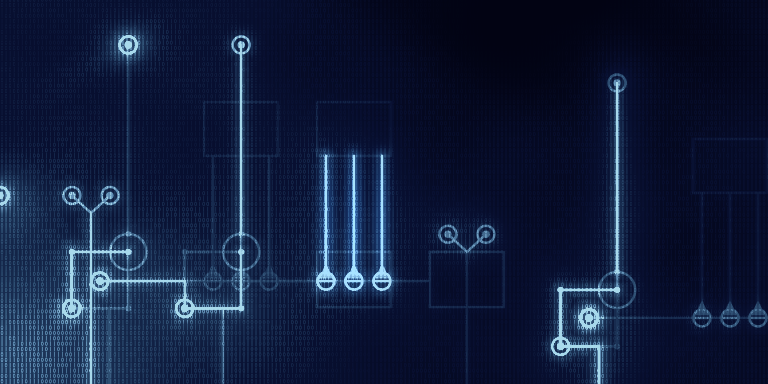
Reproduce this background procedurally as a WebGL 1 fragment shader.

```glsl
precision highp float;
// Glowing circuit of rings, stems and loops over a dark field of tiny binary digits.
uniform vec2 u_resolution;

// Lengths are in hundredths of the canvas height.
#define ABYSS vec3(0.007, 0.012, 0.075)
#define NAVY vec3(0.03, 0.06, 0.19)
#define DUSK vec3(0.09, 0.17, 0.31)
#define STEEL vec3(0.18, 0.31, 0.45)
#define SKY vec3(0.38, 0.56, 0.71)
#define ICE vec3(0.66, 0.85, 0.92)
#define DIGIT_SIZE vec2(1.05, 1.4)
#define LINE_HALF 0.3
#define RING_RADIUS 2.2
#define HALO_REACH 2.1
#define LOOP_SIDE 14.7
#define TOOTH_GAP 7.3

vec2 p;                 // current point
vec2 light = vec2(0.0); // x: crisp stroke, y: soft halo

void stroke(float d, float power) {
    float pixel = 100.0 / u_resolution.y;
    float ink = 1.0 - smoothstep(LINE_HALF - 0.5 * pixel, LINE_HALF + 0.8 * pixel, d);
    float halo = exp(-d * d / (HALO_REACH * HALO_REACH)) + 0.35 * exp(-max(d, 0.0) / 4.0);
    light = max(light, power * vec2(ink, halo * power * 0.48));
}

void wire(vec2 a, vec2 b, float power) {
    vec2 ab = b - a;
    float t = clamp(dot(p - a, ab) / dot(ab, ab), 0.0, 1.0);
    stroke(distance(p, a + ab * t), power);
}

void ring(vec2 c, float radius, float power) { stroke(abs(distance(p, c) - radius), power); }

void disc(vec2 c, float radius, float power) { stroke(distance(p, c) - radius, power); }

void node(vec2 c, float power) {
    ring(c, RING_RADIUS, power);
    disc(c, 0.65, power);
}

void box(vec2 c, vec2 halfSize, float power) {
    vec2 q = abs(p - c) - halfSize;
    stroke(abs(length(max(q, 0.0)) + min(max(q.x, q.y), 0.0)), power);
}

// Stem with a top node and a wide base ring; a square loop hangs to its left.
// Loop sides are left, top, bottom, right.
void tower(vec2 base, float stem, float tip, vec4 sides) {
    vec2 top = base + vec2(0.0, 53.9), neck = base + vec2(0.0, 4.7);
    vec2 across = vec2(LOOP_SIDE, 0.0), low = base - vec2(0.0, LOOP_SIDE);
    wire(neck, top, stem);
    wire(base, neck, stem * 0.6);
    node(top, tip);
    disc(neck, 0.4, 0.4);
    disc(base, 0.5, 0.55);
    ring(base, 4.7, 0.32);
    wire(base - across, low - across, sides.x);
    wire(base - across, base, sides.y);
    wire(low - across, low, sides.z);
    wire(base, low, sides.w);
    disc(base - across, 0.45, sides.x);
    disc(low, 0.45, sides.w);
    node(low - across, 0.65);
}

// Two nodes joined in a V above a stem.
void fork(vec2 joint, float stem, float tips) {
    for (int i = -1; i <= 1; i += 2) {
        vec2 arm = vec2(4.95 * float(i), 4.6);
        node(joint + arm, tips);
        wire(joint, joint + arm * 0.87, tips);
    }
    wire(joint, vec2(joint.x, -5.0), stem);
}

// A box with three teeth that end in crossed rings.
void comb(vec2 foot, float teeth, float rings) {
    box(foot + vec2(0.0, 39.6), vec2(9.6, 7.0), 0.12);
    for (int i = -1; i <= 1; i++) {
        vec2 c = foot + vec2(float(i) * TOOTH_GAP, 0.0), q = p - c;
        vec2 side = vec2(RING_RADIUS, 0.0);
        wire(c + side.yx, c + vec2(0.0, 32.6), teeth);
        ring(c, RING_RADIUS, rings);
        wire(c - side, c + side, rings);
        stroke(max(abs(q.x) - 0.45 * (4.0 - q.y), abs(q.y - 2.5) - 1.5), rings * 0.8);
    }
}

void circuit() {
    tower(vec2(33.4, 34.4), 0.22, 0.62, vec4(0.65, 0.6, 0.22, 0.25));
    tower(vec2(62.8, 34.4), 0.62, 0.55, vec4(0.22, 0.2, 0.65, 0.55));
    tower(vec2(160.7, 24.5), 0.68, 0.38, vec4(0.75, 0.7, 0.18, 0.2));
    wire(vec2(146.0, 9.8), vec2(156.0, 9.8), 0.75);
    wire(vec2(156.0, 9.8), vec2(156.0, -5.0), 0.8);
    comb(vec2(62.8, 26.8), 0.16, 0.2);
    comb(vec2(92.2, 26.8), 0.68, 0.62);
    comb(vec2(190.1, 17.2), 0.15, 0.42);
    fork(vec2(23.7, 44.5), 0.52, 0.45);
    fork(vec2(-5.0, 44.5), 0.4, 0.6);
    fork(vec2(121.6, 34.4), 0.18, 0.42);
    box(vec2(121.6, 27.2), vec2(9.6, 7.2), 0.19);
    box(vec2(92.2, 27.2), vec2(9.6, 7.2), 0.16);
    // Cross links and thin drops
    node(vec2(26.0, 26.8), 0.68);
    wire(vec2(26.0, 26.8), vec2(48.2, 26.8), 0.55);
    wire(vec2(48.2, 26.8), vec2(112.0, 26.8), 0.2);
    wire(vec2(48.2, 26.8), vec2(48.2, 19.8), 0.5);
    node(vec2(153.4, 17.2), 0.9);
    wire(vec2(153.4, 17.2), vec2(200.0, 17.2), 0.2);
    wire(vec2(58.0, 19.8), vec2(58.0, -5.0), 0.3);
    wire(vec2(28.4, 19.8), vec2(28.4, -5.0), 0.22);
}

float glow(float x, float y, float w, float h) {
    vec2 q = (p - vec2(x, y)) / vec2(w, h);
    return exp(-dot(q, q));
}

float ambient() {
    float level = 0.13 + 0.09 * (1.0 - smoothstep(40.0, 125.0, p.x));
    level += 0.38 * glow(0.0, 5.0, 38.0, 34.0) + 0.2 * glow(0.0, 47.0, 13.0, 10.0);
    level += 0.13 * glow(55.0, 22.0, 30.0, 22.0) + 0.1 * glow(92.0, 38.0, 22.0, 26.0);
    level += 0.13 * glow(122.0, 38.0, 10.0, 8.0) + 0.2 * glow(154.0, 12.0, 14.0, 15.0);
    level += 0.11 * glow(161.0, 52.0, 7.0, 30.0) + 0.16 * glow(33.4, 88.3, 7.0, 6.0);
    level += 0.07 * glow(28.0, 85.0 + 0.45 * (p.x - 28.0), 15.0, 5.0);
    level -= 0.14 * glow(140.0, 104.0, 48.0, 30.0);
    return max(level + 0.02 * sin(p.x * 0.11 + sin(p.y * 0.07)) * sin(p.y * 0.13), 0.0);
}

// Random zeros and ones, one per cell.
float digits() {
    vec2 cell = floor(p / DIGIT_SIZE), q = fract(p / DIGIT_SIZE) - 0.5;
    float bit = step(0.5, fract(sin(dot(cell, vec2(12.99, 78.23))) * 437.58));
    float zero = abs(length(q * vec2(1.3, 1.0)) - 0.3);
    float one = max(abs(q.x), abs(q.y) - 0.3);
    return 1.0 - smoothstep(0.05, 0.26, mix(zero, one, bit));
}

vec3 ramp(float level) {
    vec3 color = mix(ABYSS, NAVY, smoothstep(0.0, 0.2, level));
    color = mix(color, DUSK, smoothstep(0.2, 0.4, level));
    color = mix(color, STEEL, smoothstep(0.4, 0.6, level));
    color = mix(color, SKY, smoothstep(0.6, 0.8, level));
    return mix(color, ICE, smoothstep(0.8, 1.0, level));
}

void main() {
    p = gl_FragCoord.xy * 100.0 / u_resolution.y;
    circuit();
    vec3 color = ramp((ambient() + light.y) * mix(0.78, 1.25, digits()) + light.x);
    // Bluer cast around the bright comb
    color += vec3(0.0, 0.1, 0.28) * glow(92.2, 42.0, 13.0, 20.0) * min(light.y * 2.0, 1.0);
    gl_FragColor = vec4(color, 1.0);
}
```
